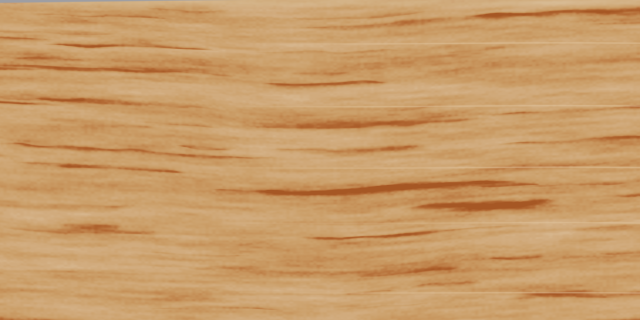
Write a WebGL 1 fragment shader that draws this texture.

```glsl
precision highp float;
// Oak plank: pale horizontal fibres with tapered dark pore streaks.
uniform vec2 u_resolution;

float hash(vec2 p) {
  vec3 q = fract(vec3(p.xyx) * 0.1031);
  q += dot(q, q.yzx + 33.33);
  return fract((q.x + q.y) * q.z);
}

float noise(vec2 p) {
  vec2 i = floor(p);
  vec2 f = fract(p);
  f = f * f * (3.0 - 2.0 * f);
  return mix(mix(hash(i), hash(i + vec2(1.0, 0.0)), f.x),
             mix(hash(i + vec2(0.0, 1.0)), hash(i + vec2(1.0, 1.0)), f.x), f.y);
}

// Centred noise stretched along the fibres.
float fibre(vec2 p, float along, float across) {
  return noise(p * vec2(along, across) + across * 1.37) - 0.5;
}

// Scattered spindle-shaped streaks, one candidate per jittered cell.
float streaks(vec2 p, vec2 cell, float thickness, float density, float seed) {
  vec2 home = floor(p / cell);
  float total = 0.0;
  for (int j = -1; j <= 1; j++) {
    for (int i = -1; i <= 1; i++) {
      vec2 id = home + vec2(float(i), float(j));
      vec2 key = id + seed;
      float present = step(hash(key + 7.1), density);
      vec2 jitter = vec2(hash(key + 19.3), hash(key + 41.7)) - 0.5;
      vec2 d = p - (id + 0.5 + jitter * vec2(0.8, 0.6)) * cell;
      float reach = cell.x * mix(0.2, 0.58, hash(key + 63.9));
      float u = d.x / reach;
      float taper = max(1.0 - u * u, 0.0);
      float width = thickness * mix(0.65, 1.2, hash(key + 83.5)) * (0.35 + 0.65 * taper);
      // One side fades slowly, the other ends crisply.
      float side = hash(key + 97.2) < 0.5 ? -1.0 : 1.0;
      float soft = d.y * side > 0.0 ? 1.5 : 0.85;
      float v = d.y / (width * soft);
      float core = exp(-v * v);
      float halo = 0.3 * exp(-abs(d.y) / (thickness * 2.2));
      float strength = mix(0.55, 1.0, hash(key + 111.4));
      total = max(total, present * strength * smoothstep(0.0, 0.55, taper) * (core + halo));
    }
  }
  return total;
}

// Colour ramp from pale fibre to dark pore.
vec3 woodColor(float t) {
  vec3 c = mix(vec3(0.84, 0.71, 0.55), vec3(0.82, 0.67, 0.49), smoothstep(-0.15, 0.15, t));
  c = mix(c, vec3(0.80, 0.63, 0.42), clamp((t - 0.15) / 0.25, 0.0, 1.0));
  c = mix(c, vec3(0.78, 0.58, 0.36), clamp((t - 0.40) / 0.22, 0.0, 1.0));
  c = mix(c, vec3(0.75, 0.51, 0.29), clamp((t - 0.62) / 0.18, 0.0, 1.0));
  c = mix(c, vec3(0.70, 0.41, 0.20), clamp((t - 0.80) / 0.20, 0.0, 1.0));
  return mix(c, vec3(0.65, 0.34, 0.14), clamp((t - 1.0) / 0.25, 0.0, 1.0));
}

void main() {
  vec2 p = gl_FragCoord.xy / u_resolution.y;

  // Gentle sag and waver of the grain.
  vec2 g = p;
  g.y -= 0.03 * (p.x - 0.9) * (p.x - 0.9);
  g.y += 0.035 * fibre(p, 1.6, 2.5) + 0.009 * fibre(p, 6.0, 9.0);

  // Fibre tone, from broad bands to fine speckle.
  float tone = 0.37;
  tone += 0.42 * fibre(g, 1.3, 13.0);
  tone += 0.45 * fibre(g, 2.6, 34.0);
  tone += 0.42 * fibre(g, 6.0, 85.0);
  tone += 0.20 * fibre(g, 22.0, 130.0);
  tone += 0.16 * fibre(g, 95.0, 150.0);

  // Long dark streaks and fainter short ones, with frayed edges.
  vec2 frayed = g + vec2(0.0, 0.007 * fibre(g, 14.0, 60.0));
  float fray = 1.0 + 0.6 * fibre(g, 9.0, 95.0);
  tone += 0.66 * fray * streaks(frayed, vec2(0.85, 0.098), 0.0085, 0.8, 3.0);
  tone += 0.34 * fray * streaks(frayed, vec2(0.42, 0.062), 0.0065, 0.5, 57.0);

  vec3 color = woodColor(tone);

  // Thin pale scratches running nearly level.
  float scratchY = p.y - 0.012 * fibre(p, 1.5, 1.0);
  float row = floor(scratchY / 0.2);
  float offset = scratchY - (row + 0.3 + 0.4 * hash(vec2(row, 5.0))) * 0.2;
  float scratch = exp(-offset * offset / 0.000008) * smoothstep(0.7, 1.5, p.x + 0.6 * fibre(p, 5.0, 3.0));
  color = mix(color, vec3(0.88, 0.77, 0.62), 0.5 * scratch);

  // Pale upper rim and the grey sliver beyond the plank edge.
  color = mix(color, vec3(0.85, 0.75, 0.60), 0.5 * smoothstep(0.972, 0.992, p.y));
  float edge = 0.991 + 0.013 * p.x;
  color = mix(color, vec3(0.62, 0.62, 0.64), smoothstep(edge - 0.003, edge + 0.003, p.y));

  gl_FragColor = vec4(color, 1.0);
}
```
